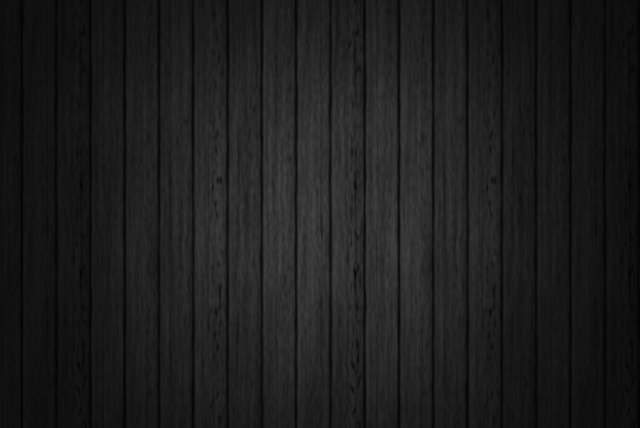
A Shadertoy shader for this texture:

```glsl
// Dark upright wooden planks with fine streaky grain, lit by a soft central glow.

const float PLANK_WIDTH = 0.0801;   // in canvas heights
const float FIRST_SEAM = 0.0508;
const float REPEAT_PLANKS = 8.0;    // the boards recur after this many
const float SHADOW_LEVEL = 0.052;
const float GLOW_LEVEL = 0.166;

float hash(vec2 cell) {
    vec3 q = fract(vec3(cell.xyx) * 0.1031);
    q += dot(q, q.yzx + 33.33);
    return fract((q.x + q.y) * q.z);
}

float cornerSlope(vec2 cell, vec2 offset) {
    float angle = 6.2832 * hash(cell);
    return dot(vec2(cos(angle), sin(angle)), offset);
}

// Gradient noise, roughly -0.7 to 0.7
float gradientNoise(vec2 p) {
    vec2 cell = floor(p), f = fract(p);
    vec2 blend = f * f * f * (f * (f * 6.0 - 15.0) + 10.0);
    vec2 right = vec2(1.0, 0.0), up = vec2(0.0, 1.0);
    float low = mix(cornerSlope(cell, f), cornerSlope(cell + right, f - right), blend.x);
    float high = mix(cornerSlope(cell + up, f - up), cornerSlope(cell + 1.0, f - 1.0), blend.x);
    return mix(low, high, blend.y);
}

// Octaves of long upright fibres, gently bent
float woodGrain(vec2 p, float seed) {
    p.x += 0.005 * gradientNoise(vec2(p.x * 14.0 + seed, p.y * 5.0));
    vec2 frequency = vec2(60.0, 1.6);
    float sum = 0.0, weight = 0.5;
    for (int octave = 0; octave < 4; octave++) {
        sum += weight * gradientNoise(p * frequency + seed * 17.3);
        frequency *= vec2(1.4, 2.3);
        weight *= 0.85;
    }
    return sum;
}

// Small dark flecks clustered along a vertical line in a plank
float knotFlecks(vec2 p, float across, float seed) {
    float band = exp(-pow((across - 0.72) / 0.2, 2.0));
    float flecks = gradientNoise(vec2(p.x * 125.0, p.y * 36.0) + seed * 9.1);
    float clusters = 0.65 + 0.7 * gradientNoise(vec2(seed * 3.7, p.y * 6.0));
    return band * clusters * smoothstep(0.0, 0.5, flecks);
}

// Bell-shaped dark joint, never narrower than a pixel
float seamShade(float seamDistance, float width, float pixel) {
    float ratio = seamDistance / max(width, pixel);
    return exp(-ratio * ratio);
}

// Thin dark crack running the length of a plank, fading in and out
float crackShade(vec2 local, float across, float plank, float pixel) {
    float place = 0.2 + 0.6 * hash(vec2(plank, 23.0));
    float bend = 0.05 * gradientNoise(vec2(plank * 6.1, local.y * 4.0));
    float strength = 0.5 + gradientNoise(vec2(plank * 2.7 + 8.0, local.y * 7.0));
    return strength * seamShade((across - place - bend) * PLANK_WIDTH, 0.002, pixel);
}

float centralGlow(vec2 p, vec2 centre) {
    vec2 d = p - centre;
    return exp(-dot(d * d, vec2(4.3, 3.7)));
}

void mainImage(out vec4 fragColor, in vec2 fragCoord) {
    float pixel = 1.0 / iResolution.y;
    vec2 p = fragCoord * pixel;
    float aspect = iResolution.x * pixel;

    // Plank layout
    float position = (p.x - FIRST_SEAM) / PLANK_WIDTH;
    float plank = mod(floor(position), REPEAT_PLANKS);
    float across = fract(position);
    vec2 local = vec2((plank + across) * PLANK_WIDTH, p.y);

    // Wood tone
    float tone = 1.0 + 0.14 * (hash(vec2(plank, 4.0)) - 0.5);
    tone += 0.42 * woodGrain(local, plank + 1.0);
    tone += 0.10 * gradientNoise(vec2(local.x * 12.0, p.y * 6.0) + 31.0);
    tone += 0.20 * gradientNoise(vec2(local.x * 150.0, p.y * 55.0) + 57.0);
    float knotty = mod(plank, 4.0) == 1.0 ? 1.0 : 0.35;
    tone -= 0.75 * knotty * knotFlecks(local, across, plank + 2.0);
    tone -= 0.28 * crackShade(local, across, plank, pixel);

    // Ragged joints, each with a shaded rim and a faint lit edge
    float seam = round(position);
    float seamId = mod(seam, REPEAT_PLANKS);
    float seamDistance = (position - seam) * PLANK_WIDTH;
    float wobble = 0.0016 * gradientNoise(vec2(seamId * 5.3, p.y * 16.0));
    float wear = gradientNoise(vec2(seamId * 7.7 + 3.0, p.y * 14.0));
    float depth = 0.58 + 0.2 * hash(vec2(seamId, 11.0)) + 0.22 * wear;
    tone += 0.12 * exp(-pow((seamDistance - 0.0075) / 0.003, 2.0));
    tone *= 1.0 - 0.16 * exp(-abs(seamDistance) / 0.007);
    tone *= 1.0 - depth * seamShade(seamDistance + wobble, 0.0033 + 0.001 * wear, pixel);

    // Lighting
    float light = SHADOW_LEVEL + GLOW_LEVEL * centralGlow(p, vec2(0.505 * aspect, 0.5));
    fragColor = vec4(vec3(clamp(light * tone, 0.0, 1.0)), 1.0);
}
```
